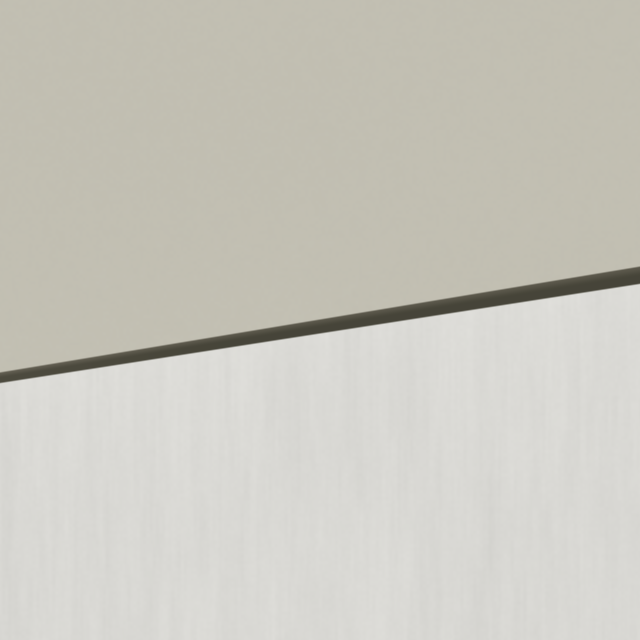
A Shadertoy shader for this texture:

```glsl
// A matte warm-grey panel above a pale brushed panel, parted by a dark slanted gap.
// Two straight lines bound the gap; stretched value noise makes the brushed grain,
// and fine isotropic noise gives both panels a faint tooth.

#define GAP_TOP vec2(0.418, 0.5835)     // height of the upper line at left, right
#define GAP_BOTTOM vec2(0.4015, 0.5565) // height of the lower line at left, right
#define EDGE_SOFTNESS 0.0018
#define MATTE_COLOR vec3(0.759, 0.748, 0.698)
#define BRUSHED_COLOR vec3(0.849, 0.846, 0.829)
#define GAP_DARK vec3(0.275, 0.268, 0.222)
#define GAP_LIGHT vec3(0.385, 0.370, 0.320)
#define GRAIN_STRENGTH 0.050
#define TOOTH_STRENGTH 0.012

// Integer hash of a lattice cell, from 0 to 1
float hash(ivec2 cell) {
    uint h = uint(cell.x) * 1597u + uint(cell.y) * 51749u;
    h = (h ^ (h >> 15)) * 73471u;
    h = (h ^ (h >> 13)) * 91193u;
    h ^= h >> 16;
    return float(h & 65535u) / 65535.0;
}

float valueNoise(vec2 p) {
    ivec2 cell = ivec2(floor(p));
    vec2 f = fract(p);
    f = f * f * (3.0 - 2.0 * f);
    float low = mix(hash(cell), hash(cell + ivec2(1, 0)), f.x);
    float high = mix(hash(cell + ivec2(0, 1)), hash(cell + ivec2(1, 1)), f.x);
    return mix(low, high, f.y);
}

// Vertical streaks: each octave is finer across and shorter along the brushing
float brushedGrain(vec2 uv) {
    float sum = 0.0;
    float weight = 0.30;
    vec2 scale = vec2(22.0, 2.5);
    for (int i = 0; i < 4; i++) {
        sum += weight * (valueNoise(uv * scale + float(i) * 17.3) - 0.5);
        scale *= vec2(2.1, 1.9);
        weight *= 0.88;
    }
    return sum;
}

float tooth(vec2 uv) {
    return valueNoise(uv * 190.0) * 0.6 + valueNoise(uv * 85.0 + 31.0) * 0.4 - 0.5;
}

// Signed distance above a line given by its heights at the left and right
float aboveLine(vec2 uv, vec2 heights) {
    float slope = heights.y - heights.x;
    return (uv.y - heights.x - slope * uv.x) / sqrt(1.0 + slope * slope);
}

void mainImage(out vec4 fragColor, in vec2 fragCoord) {
    vec2 uv = fragCoord / iResolution.xy;
    float soft = max(EDGE_SOFTNESS, 0.75 / iResolution.y);
    float aboveTop = aboveLine(uv, GAP_TOP);
    float aboveBottom = aboveLine(uv, GAP_BOTTOM);
    float roughness = tooth(uv);

    // Matte panel with a very slight broad shading
    float broad = valueNoise(uv * 2.5 + 7.0) - 0.5;
    vec3 matte = MATTE_COLOR + 0.006 * broad + 0.7 * TOOTH_STRENGTH * roughness;

    // Brushed panel, a little brighter just below the gap
    float glow = 0.014 * exp(12.0 * min(aboveBottom, 0.0));
    vec3 brushed = BRUSHED_COLOR + glow + GRAIN_STRENGTH * brushedGrain(uv)
                 + TOOTH_STRENGTH * roughness;

    // Gap: a lighter upper lip, fading into the dark lower part
    float across = clamp(aboveBottom / (aboveBottom - aboveTop), 0.0, 1.0);
    float lip = smoothstep(0.45, 1.0, across) * 0.75 + 0.22 * (1.0 - smoothstep(0.0, 0.4, uv.x));
    vec3 gap = mix(GAP_DARK, GAP_LIGHT, lip);

    // Layers from bottom to top
    vec3 color = mix(brushed, gap, smoothstep(-soft, soft, aboveBottom));
    color = mix(color, matte, smoothstep(-soft, soft, aboveTop));
    fragColor = vec4(color, 1.0);
}
```
